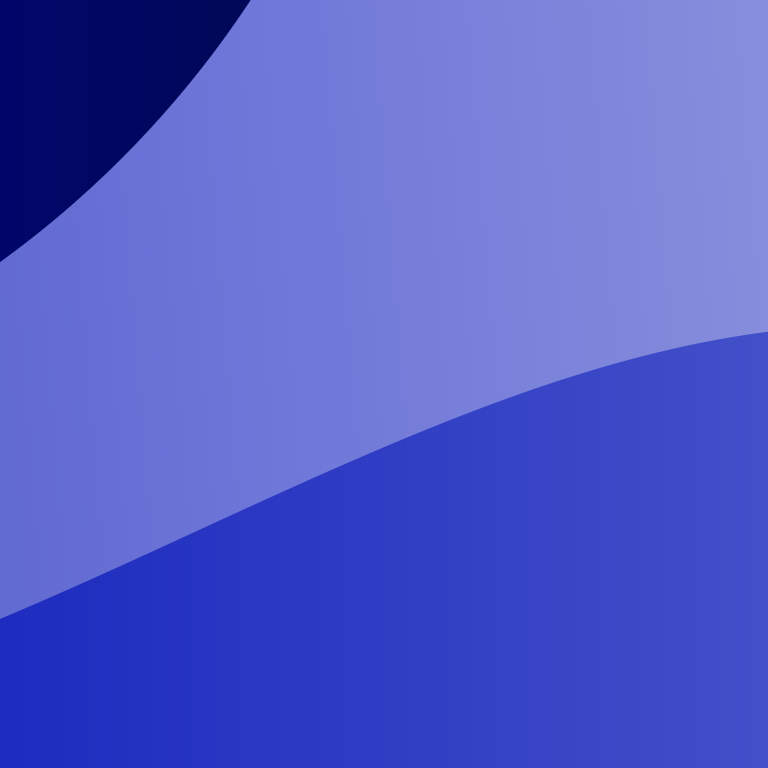
Give the GLSL for this background, as a WebGL 2 fragment shader.

```glsl
#version 300 es
precision highp float;
// Three flat layers: a periwinkle field, a navy disc cut by the upper left
// corner, and a royal blue hill below. Each layer carries a soft horizontal
// gradient; edges come from a circle distance and a cubic curve.

uniform vec2 u_resolution;
out vec4 fragColor;

// Coverage of a shape from its signed distance, about one pixel soft
float coverage(float dist, float pixel) {
    return clamp(0.5 - dist / pixel, 0.0, 1.0);
}

// Signed distance to the hill, scaled by the slope of its crest
float hillDistance(vec2 p) {
    float crest = 0.194 + p.x * (0.421 + p.x * (0.153 - 0.2 * p.x));
    float slope = 0.421 + p.x * (0.306 - 0.6 * p.x);
    return (p.y - crest) / sqrt(1.0 + slope * slope);
}

void main() {
    vec2 p = gl_FragCoord.xy / u_resolution;
    float pixel = 1.0 / min(u_resolution.x, u_resolution.y);

    // Field: periwinkle, paler to the right, slightly tilted
    float tilt = p.x + 0.08 * (p.y - 0.6);
    vec3 periwinkle = vec3(0.432, 0.463, 0.848);
    vec3 color = mix(vec3(0.385, 0.418, 0.822), periwinkle, clamp(tilt / 0.33, 0.0, 1.0));
    color = mix(color, vec3(0.523, 0.553, 0.863), clamp((tilt - 0.33) / 0.67, 0.0, 1.0));

    // Navy disc, darker toward its rim
    vec3 navy = mix(vec3(0.0, 0.025, 0.415), vec3(0.0, 0.03, 0.35), clamp(p.x / 0.3, 0.0, 1.0));
    float disc = length(p - vec2(-0.768, 1.72)) - 1.31;
    color = mix(color, navy, coverage(disc, pixel));

    // Royal blue hill, lighter to the right
    vec3 royal = mix(vec3(0.115, 0.17, 0.75), vec3(0.258, 0.312, 0.788), p.x);
    color = mix(color, royal, coverage(hillDistance(p), pixel));

    fragColor = vec4(color, 1.0);
}
```
